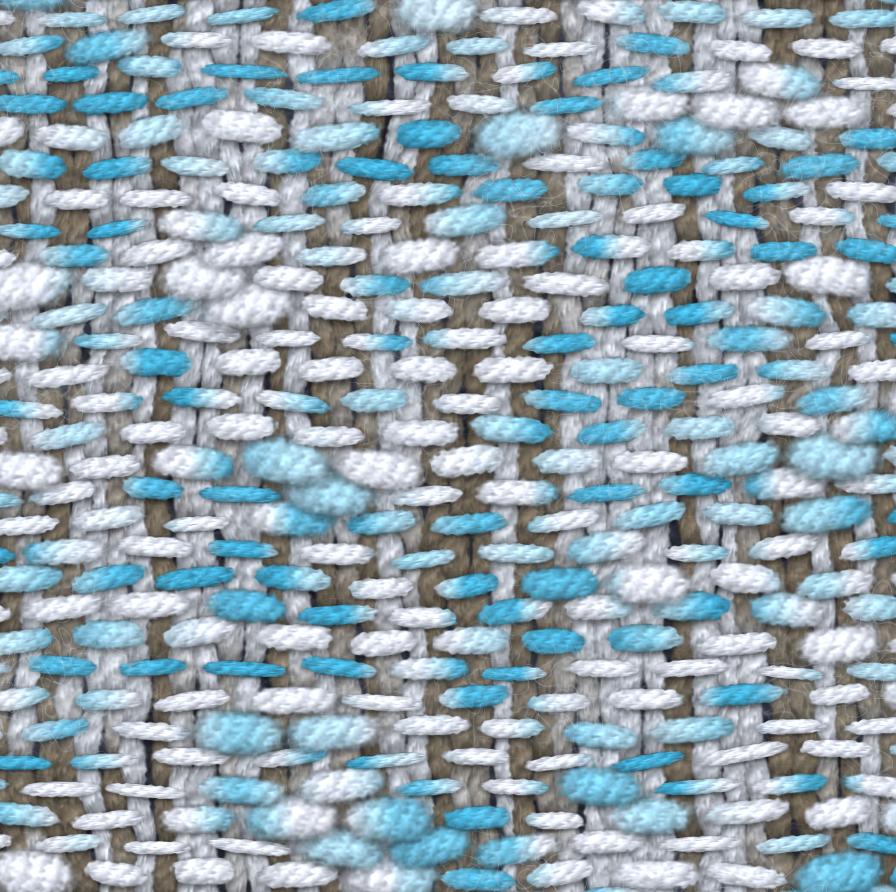
Give the GLSL for this texture, as a Shadertoy shader.

```glsl
// Coarse tweed in plain weave: slubby white and blue weft over paired brown and white warp strands.

const vec2  CELLS       = vec2(20.0, 30.0); // warp pairs across, weft rows down
const float WARP_RADIUS = 0.27;             // strand half width, in cells
const float WEFT_RADIUS = 0.37;             // mean weft half height, in cells
const float FLOAT_HALF  = 0.80;             // half length of a weft float, in cells
const float SLUB_SWELL  = 0.42;             // extra radius where the weft is slubby
const float SAG         = 0.55;             // slow drift of the whole grid
const float FUZZ        = 0.30;             // strength of loose hairs

const vec3 GAP        = vec3(0.15, 0.16, 0.20);
const vec3 BROWN      = vec3(0.50, 0.455, 0.39);
const vec3 WARP_WHITE = vec3(0.84, 0.86, 0.90);
const vec3 WEFT_WHITE = vec3(0.92, 0.94, 0.99);
const vec3 PALE_BLUE  = vec3(0.68, 0.86, 0.94);
const vec3 BLUE       = vec3(0.27, 0.69, 0.85);
const vec3 HAIR       = vec3(0.84, 0.88, 0.93);

const float PI = 3.14159;

float hash(vec2 p) {
    vec3 q = fract(p.xyx * vec3(0.1031, 0.1030, 0.0973));
    q += dot(q, q.yzx + 33.33);
    return fract((q.x + q.y) * q.z);
}

float noise(vec2 p) {
    vec2 i = floor(p), f = fract(p);
    f = f * f * (3.0 - 2.0 * f);
    return mix(mix(hash(i), hash(i + vec2(1, 0)), f.x),
               mix(hash(i + vec2(0, 1)), hash(i + vec2(1, 1)), f.x), f.y);
}

// Rounded, twisted yarn; across runs from -1 to 1 over its width
vec3 yarn(vec3 colour, float across, float along, float seed) {
    float crown = sqrt(max(1.0 - across * across, 0.0));
    float fibre = noise(vec2(along * 5.0 + across * 2.5, across * 5.0 - along * 3.0) + seed * 61.0);
    float ply = 0.5 + 0.5 * sin(2.0 * PI * (along * 2.6 - across * 0.7) + fibre * 3.0);
    return colour * (0.55 + 0.45 * crown) * (0.80 + 0.16 * ply + 0.22 * fibre);
}

// Thin curling hairs along the contours of a noise field
float hairs(vec2 p) {
    vec2 bend = vec2(noise(p * 0.7), noise(p * 0.7 + 19.0));
    float ridge = 1.0 - abs(2.0 * noise(p + 2.0 * bend) - 1.0);
    return smoothstep(0.86, 1.0, ridge);
}

// Warp: two strands per column, rising and dipping with the weave
vec3 drawWarp(vec3 cloth, vec2 p, float ragged) {
    for (int k = -1; k <= 1; k++) {
        float column = floor(p.x) + float(k);
        float over = 0.5 - 0.5 * cos(PI * (p.y - 0.5 + column));
        for (int s = 0; s < 2; s++) {
            float id = column * 2.0 + float(s);
            float wander = 0.30 * (noise(vec2(p.y * 0.6, id * 7.3)) - 0.5);
            float centre = column + 0.27 + 0.46 * float(s) + wander;
            float radius = WARP_RADIUS * (0.75 + 0.25 * over + 0.45 * noise(vec2(p.y * 0.35, id * 3.1)));
            float across = (p.x - centre) / radius;
            float brown = smoothstep(0.40, 0.58, 0.6 * hash(vec2(id, 4.0)) + 0.4 * noise(vec2(p.y * 0.3, id * 5.7)));
            vec3 strand = yarn(mix(WARP_WHITE, BROWN, brown), across, p.y * 0.6, hash(vec2(id, 9.0)));
            strand *= 0.62 + 0.42 * over;
            cloth = mix(cloth, strand, 1.0 - smoothstep(0.78, 1.12, abs(across) + ragged));
        }
    }
    return cloth;
}

// Weft: tilted floats on every second crossing, with a soft shadow below
vec3 drawWeft(vec3 cloth, vec2 p, float ragged) {
    for (int j = -2; j <= 2; j++) {
        for (int i = -1; i <= 1; i++) {
            vec2 cell = floor(p) + vec2(i, j);
            if (mod(cell.x + cell.y, 2.0) > 0.5) continue;
            float seed = hash(cell + 3.7);
            float slub = smoothstep(0.60, 0.90, noise(cell * vec2(0.45, 0.8) + 40.0));
            float rowSize = 0.70 + 0.50 * hash(vec2(cell.y, 21.0));
            float radius = WEFT_RADIUS * rowSize * (0.82 + 0.36 * seed) + SLUB_SWELL * slub;
            vec2 d = p - cell - 0.5;
            d.x -= 0.20 * (hash(cell + 8.1) - 0.5);
            d.y -= d.x * 0.40 * (hash(cell + 1.3) - 0.42) + 0.28 * (seed - 0.5);
            vec2 a = d / vec2(FLOAT_HALF * (0.88 + 0.24 * hash(cell + 5.5)) + 0.22 * slub, radius);
            float reach = sqrt(pow(abs(a.x), 3.0) + a.y * a.y);

            // Dye comes and goes along each yarn
            float dye = noise(vec2(p.x * 0.55, cell.y * 7.3)) * 0.75 + noise(cell * 0.22 + 11.0) * 0.35;
            vec3 colour = mix(WEFT_WHITE, PALE_BLUE, smoothstep(0.48, 0.66, dye));
            colour = mix(colour, BLUE, smoothstep(0.64, 0.80, dye) * (1.0 - 0.5 * slub));
            vec3 thread = yarn(colour, clamp(a.y, -1.0, 1.0), d.x, seed);
            thread *= (1.04 + 0.13 * a.y) * (1.0 - 0.28 * pow(min(abs(a.x), 1.0), 3.0));

            float soft = 0.10 + 0.22 * slub;
            cloth *= mix(0.62, 1.0, smoothstep(0.75, 1.45, length(a + vec2(0.0, 0.15))));
            cloth = mix(cloth, thread, 1.0 - smoothstep(1.0 - soft, 1.0 + soft, reach + ragged));
        }
    }
    return cloth;
}

void mainImage(out vec4 fragColor, in vec2 fragCoord) {
    vec2 uv = fragCoord / iResolution.xy;
    vec2 p = uv * CELLS;
    p += SAG * (vec2(noise(p * 0.22), noise(p * 0.22 + 31.0)) - 0.5);

    float ragged = 0.26 * (noise(uv * 190.0) - 0.5);
    vec3 cloth = GAP * (0.6 + 0.8 * noise(uv * 120.0));
    cloth = drawWarp(cloth, p, ragged);
    cloth = drawWeft(cloth, p, ragged);

    // Loose hairs gather in cloudy patches
    float patches = smoothstep(0.35, 0.80, noise(uv * 9.0 + 5.0));
    float strands = hairs(uv * 42.0) * 0.6 + hairs(uv * 75.0 + 13.0) * 0.7;
    cloth = mix(cloth, HAIR, FUZZ * (strands * (0.30 + 0.70 * patches) + 0.35 * patches));
    cloth *= 0.93 + 0.14 * noise(uv * 260.0);

    fragColor = vec4(clamp(cloth, 0.0, 1.0), 1.0);
}
```
